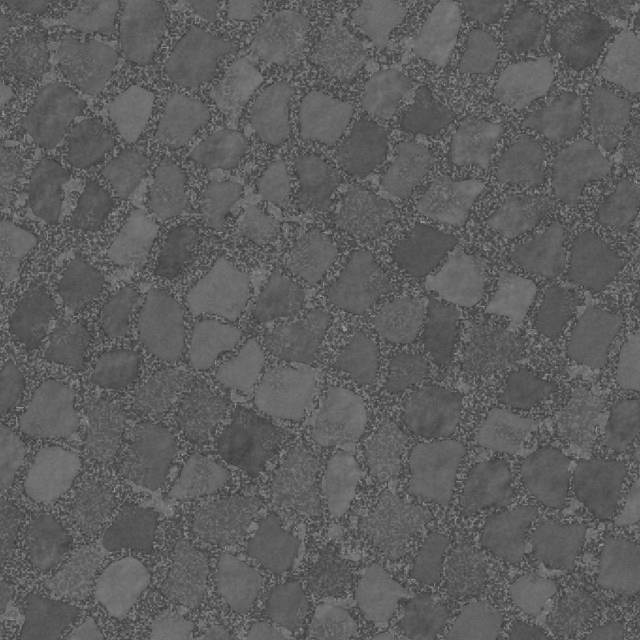
This texture is drawn by a Shadertoy shader. Its source:

```glsl
// Worn grey cobblestones set in gritty sand. Jittered brick-like cells give each
// stone a tapered box trimmed by its rounded Voronoi border; noise roughens the
// outlines and mottles the faces, and fine grains with pale chips fill the joints.

const vec2  CELL        = vec2(0.081, 0.100); // mean stone spacing, canvas units
const float LAY_ANGLE   = 0.49;               // slope of the courses, radians
const float COURSE_STEP = 0.35;               // sideways shift of every other course
const float JITTER      = 0.58;
const float TURN        = 0.60;               // spread of single stone rotation
const float JOINT       = 0.0075;             // mean half width of a joint
const float CORNER      = 0.012;              // rounding of trimmed corners
const float STONE_TONE  = 0.378;
const float STONE_RANGE = 0.115;
const float GRIT_DARK   = 0.295;
const float GRIT_LIGHT  = 0.225;
const float CHIP_TONE   = 0.46;
const float FLECK_TONE  = 0.72;
const vec3  TINT        = vec3(1.0);

float hash(vec2 c, uint seed) {
    uvec2 u = uvec2(ivec2(floor(c)));
    uint n = u.x * 0x5F356495u ^ u.y * 0xE3361E79u ^ seed * 0x9E3779B9u;
    n = (n ^ (n >> 15u)) * 0x85EBCA77u;
    n = (n ^ (n >> 13u)) * 0xC2B2AE3Du;
    n ^= n >> 16u;
    return float(n & 65535u) / 65535.0;
}

float noise(vec2 p, uint seed) {
    vec2 i = floor(p), f = p - i;
    f = f * f * (3.0 - 2.0 * f);
    return mix(mix(hash(i, seed), hash(i + vec2(1, 0), seed), f.x),
               mix(hash(i + vec2(0, 1), seed), hash(i + vec2(1, 1), seed), f.x), f.y);
}

float fbm(vec2 p, uint seed) {
    float sum = 0.0, amp = 0.53;
    for (int i = 0; i < 4; i++) {
        sum += amp * noise(p, seed + uint(i));
        p = mat2(1.6, 1.2, -1.2, 1.6) * p;
        amp *= 0.5;
    }
    return sum;
}

vec2 rotate(vec2 p, float a) {
    float c = cos(a), s = sin(a);
    return vec2(c * p.x - s * p.y, s * p.x + c * p.y);
}

float smoothMin(float a, float b, float k) {
    float h = max(k - abs(a - b), 0.0) / k;
    return min(a, b) - 0.25 * h * h * k;
}

vec2 stoneCentre(vec2 cell) {
    vec2 jitter = vec2(hash(cell, 1u), hash(cell, 2u)) - 0.5;
    float shift = COURSE_STEP * mod(cell.y, 2.0);
    return (cell + 0.5 + JITTER * jitter + vec2(shift, 0.0)) * CELL;
}

// Depth inside the nearest stone (negative in the joints) and its cell
float stoneDepth(vec2 q, out vec2 id) {
    vec2 base = floor(q / CELL), nearest = vec2(0.0);
    float best = 1e3;
    for (int k = 0; k < 25; k++) {
        vec2 cell = base + vec2(k % 5 - 2, k / 5 - 2);
        vec2 r = stoneCentre(cell) - q;
        if (dot(r, r) < best) { best = dot(r, r); nearest = r; id = cell; }
    }
    float border = 1.0;
    for (int k = 0; k < 25; k++) {
        vec2 cell = base + vec2(k % 5 - 2, k / 5 - 2);
        vec2 r = stoneCentre(cell) - q;
        vec2 apart = r - nearest;
        if (dot(apart, apart) > 1e-7)
            border = smoothMin(border, dot(0.5 * (r + nearest), normalize(apart)), CORNER);
    }
    border -= JOINT * mix(0.6, 1.4, hash(id, 3u));

    // Tapered, slightly turned box
    vec2 local = rotate(-nearest, TURN * (hash(id, 4u) - 0.5));
    local.x *= 1.0 + 9.0 * (hash(id, 5u) - 0.5) * local.y;
    vec2 size = CELL * mix(vec2(0.39), vec2(0.54), vec2(hash(id, 6u), hash(id, 7u)));
    vec2 e = abs(local) - size + 0.008;
    float box = length(max(e, 0.0)) + min(max(e.x, e.y), 0.0) - 0.008;
    return smoothMin(border, -box, 0.006);
}

float gritTone(vec2 p) {
    float grain = noise(p * 340.0, 20u);
    float dust = noise(p * 530.0, 21u) - 0.5;
    return GRIT_DARK + GRIT_LIGHT * grain * grain + 0.09 * dust
         + 0.035 * (fbm(p * 14.0, 22u) - 0.5);
}

float faceTone(vec2 p, vec2 id, float depth) {
    float rough = mix(0.25, 1.0, pow(hash(id, 30u), 1.5));
    vec2 s = p + 0.37 * vec2(hash(id, 31u), hash(id, 32u));
    float mottle = fbm(s * 34.0, 33u) - 0.5;
    float relief = fbm(s * 48.0, 40u) - fbm(s * 48.0 + vec2(-0.22, 0.22), 40u);
    float vein = 1.0 - smoothstep(0.0, 0.035, abs(fbm(s * 17.0, 50u) - 0.5));
    float grain = noise(p * 400.0, 60u) - 0.5;
    float tone = STONE_TONE + STONE_RANGE * (hash(id, 34u) - 0.5);
    tone += rough * (0.13 * mottle + 0.17 * relief - 0.018 * vein) + 0.045 * grain;
    return tone - 0.025 * (1.0 - smoothstep(0.0, 0.006, depth));
}

void mainImage(out vec4 fragColor, in vec2 fragCoord) {
    vec2 p = fragCoord / iResolution.y;
    float soft = max(0.0012, 0.8 / iResolution.y);

    // Stone layout with wavy and chipped outlines
    vec2 warp = 0.020 * (vec2(noise(p * 24.0, 70u), noise(p * 24.0, 71u)) - 0.5)
              + 0.008 * (vec2(fbm(p * 75.0, 72u), fbm(p * 75.0, 76u)) - 0.5);
    vec2 id;
    float depth = stoneDepth(rotate(p + warp, LAY_ANGLE), id);
    float stone = smoothstep(-soft, soft, depth);

    // Joint filling: grit, contact shadow, pale chips
    float joint = gritTone(p);
    joint -= 0.035 * smoothstep(-0.006, 0.0, depth);
    float chips = smoothstep(0.60, 0.66, noise(p * 85.0, 80u))
                * smoothstep(0.52, 0.62, fbm(p * 13.0, 81u));
    joint = mix(joint, CHIP_TONE + 0.12 * (noise(p * 260.0, 85u) - 0.5), 0.75 * chips);
    float fleck = smoothstep(0.93, 0.98, noise(p * 190.0, 86u));
    joint = mix(joint, FLECK_TONE, 0.5 * fleck);

    // Sand drifts partly over some stones
    float buried = 0.5 * step(0.86, hash(id, 90u));
    float drift = smoothstep(0.56, 0.72, fbm(p * 19.0, 91u)) * 0.5;
    float cover = max(buried, drift);
    float face = mix(faceTone(p, id, depth), gritTone(p), cover);

    fragColor = vec4(TINT * mix(joint, face, stone), 1.0);
}
```
